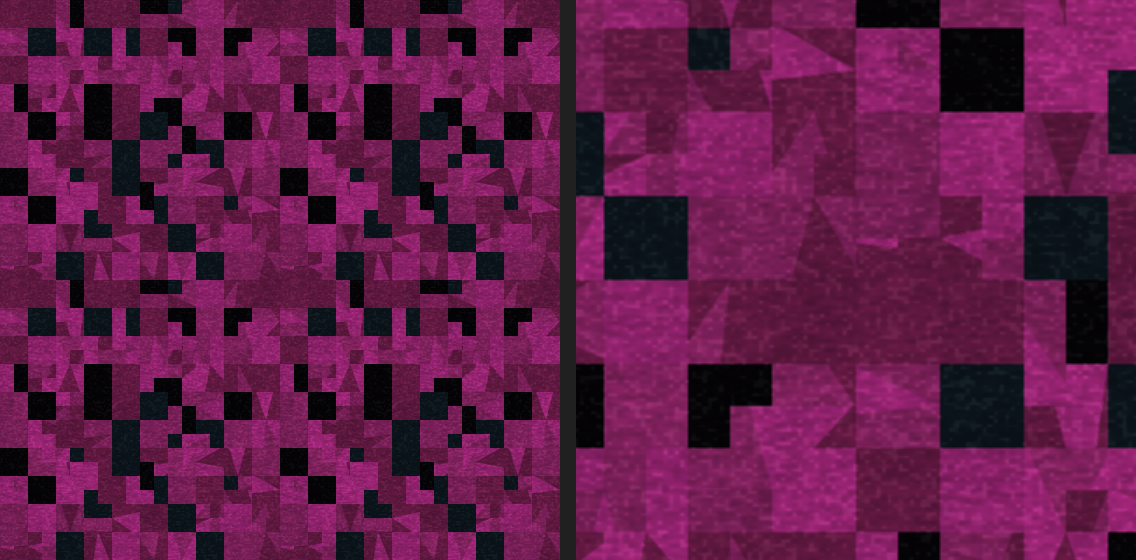
Left, the full canvas; right, a detail of the centre.
Reproduce this pattern procedurally as a Shadertoy shader.

```glsl
// Woven patchwork camouflage: a 10 x 10 cell tile, repeated twice each way.
// Overlapping one-cell squares on a half-cell lattice compete by hashed priority;
// magenta squares may carry a pointed shard, and a fine weave covers everything.

const float REPEATS = 2.0;        // tiles across the canvas
const float HALF_CELLS = 20.0;    // half-cell steps per tile
const float ALIGN_BIAS = 0.55;    // favours squares on the whole-cell grid
const float INK_SHARE = 0.23;     // share of black and navy squares
const float PLUM_SHARE = 0.53;    // upper rank of plum squares
const float MAGENTA_SHARE = 0.77; // upper rank of mid magenta squares
const float SHARD_SHARE = 0.42;   // magenta squares that carry a shard
const float EDGE_SOFTNESS = 0.0022;
const float WEAVE_DEPTH = 0.22;
const float SPECK_LIGHT = 0.035;

const vec3 BLACK = vec3(0.015, 0.010, 0.018);
const vec3 NAVY = vec3(0.040, 0.075, 0.100);
const vec3 PLUM = vec3(0.36, 0.09, 0.24);
const vec3 MAGENTA = vec3(0.47, 0.12, 0.34);
const vec3 ORCHID = vec3(0.56, 0.13, 0.42);

// Integer hash: three values in 0..1 from a non-negative lattice point
vec3 hash3(vec2 p, float salt) {
    uvec3 v = uvec3(vec3(p, salt)) * 1664525u + 1013904223u;
    v.x += v.y * v.z; v.y += v.z * v.x; v.z += v.x * v.y;
    v ^= v >> 16u;
    v.x += v.y * v.z; v.y += v.z * v.x; v.z += v.x * v.y;
    return vec3(v >> 8u) / exp2(24.0);
}

// Value noise that wraps at the tile border
float wrappedNoise(vec2 tilePos, vec2 freq, float salt) {
    vec2 p = tilePos * freq;
    vec2 i = floor(p), f = fract(p);
    f = f * f * (3.0 - 2.0 * f);
    float a = hash3(mod(i, freq), salt).x;
    float b = hash3(mod(i + vec2(1, 0), freq), salt).x;
    float c = hash3(mod(i + vec2(0, 1), freq), salt).x;
    float d = hash3(mod(i + 1.0, freq), salt).x;
    return mix(mix(a, b, f.x), mix(c, d, f.x), f.y);
}

vec3 magentaTone(float index) {
    return index < 0.5 ? PLUM : index < 1.5 ? MAGENTA : ORCHID;
}

// Pointed wedge growing from one side of the square
bool insideShard(vec2 q, vec3 r) {
    float turn = floor(r.x * 4.0);
    if (mod(turn, 2.0) > 0.5) q = q.yx;
    if (turn > 1.5) q = -q;
    float reach = q.x + 0.5;
    float lean = (r.y - 0.5) * 0.9;
    return abs(q.y - lean * reach) < reach * mix(0.22, 0.55, r.z);
}

vec3 patchColor(vec2 tilePos) {
    vec2 p = tilePos * HALF_CELLS;
    vec2 corner = vec2(0.0), local = vec2(0.0);
    vec3 pick = vec3(0.0);
    float best = -1.0;

    // Four squares may cover this point; the highest priority shows
    for (int k = 0; k < 4; k++) {
        vec2 start = floor(p) - vec2(k & 1, k >> 1);
        vec2 id = mod(start, HALF_CELLS);
        vec3 r = hash3(id, 11.0);
        bool aligned = all(lessThan(mod(id, 2.0), vec2(0.5)));
        float priority = r.x + (aligned ? ALIGN_BIAS : 0.0);
        if (priority > best) {
            best = priority;
            corner = id;
            local = (p - start) * 0.5 - 0.5;
            pick = r;
        }
    }

    // Lattice ranks keep the dark squares spread out
    float rank = fract(dot(corner, vec2(0.2, 0.15)) + 0.6 * pick.y);
    if (rank < INK_SHARE) return pick.z < 0.48 ? BLACK : NAVY;

    float tone = step(PLUM_SHARE, rank) + step(MAGENTA_SHARE, rank);
    vec3 s = hash3(corner, 23.0);
    if (s.x < SHARD_SHARE && insideShard(local, hash3(corner, 37.0)))
        tone = mod(tone + 1.0 + floor(s.y * 2.0), 3.0);
    return magentaTone(tone) * mix(0.94, 1.06, s.z);
}

void mainImage(out vec4 fragColor, in vec2 fragCoord) {
    vec2 uv = fragCoord / iResolution.y;

    // Supersampled patches for smooth edges
    float spread = max(1.0 / iResolution.y, EDGE_SOFTNESS);
    vec3 color = vec3(0.0);
    for (int k = 0; k < 9; k++) {
        vec2 offset = vec2(k % 3 - 1, k / 3 - 1) / 3.0;
        color += patchColor(fract((uv + offset * spread) * REPEATS));
    }
    color /= 9.0;

    // Horizontal threads, fine grain and faint broad wear
    vec2 tilePos = fract(uv * REPEATS);
    float threads = wrappedNoise(tilePos, vec2(56, 180), 41.0);
    float grain = wrappedNoise(tilePos, vec2(150, 190), 43.0);
    float wear = wrappedNoise(tilePos, vec2(22, 26), 47.0);
    float weave = 0.45 * threads + 0.4 * grain + 0.15 * wear - 0.5;
    color *= 1.0 + 2.0 * WEAVE_DEPTH * weave;
    color += SPECK_LIGHT * smoothstep(0.55, 0.95, grain);

    fragColor = vec4(clamp(color, 0.0, 1.0), 1.0);
}
```
